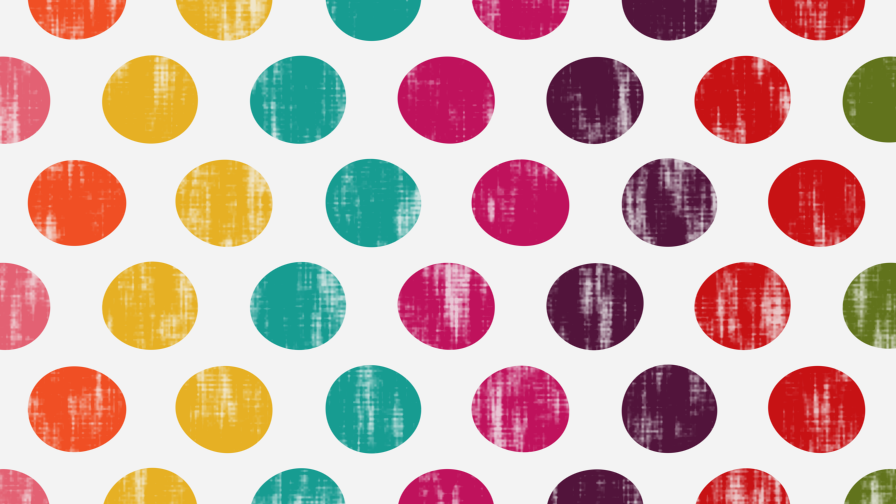
This pattern is drawn by a Shadertoy shader. Its source:

```glsl
// Staggered rows of hand-cut dots, printed in worn woven ink on pale grey.
#define SPACING vec2(0.2940, 0.2046)  // distance between dots, in canvas heights
#define FIRST_DOT vec2(0.1516, 0.1880) // centre of the lowest full left dot
#define RADIUS vec2(0.0962, 0.0864)
#define WOBBLE 0.022                  // unevenness of the outline
#define THREADS 210.0                 // weave threads per canvas height
#define WEAR_START 0.47
#define WEAR_END 0.80
#define WEAR_AMOUNT 0.80
#define PAPER vec3(0.951)

float hash(vec2 p) {
    return fract(sin(dot(p, vec2(127.1, 311.7))) * 43758.5453);
}

float noise(vec2 p) {
    vec2 i = floor(p), f = fract(p);
    f = f * f * (3.0 - 2.0 * f);
    return mix(mix(hash(i), hash(i + vec2(1, 0)), f.x),
               mix(hash(i + vec2(0, 1)), hash(i + vec2(1, 1)), f.x), f.y);
}

// Ink by column; the first column alternates pink and orange
vec3 inkColor(float column, float shifted) {
    vec3 inks[8] = vec3[8](
        vec3(0.89, 0.38, 0.45), vec3(0.94, 0.31, 0.14),
        vec3(0.90, 0.69, 0.14), vec3(0.09, 0.61, 0.57),
        vec3(0.75, 0.07, 0.36), vec3(0.32, 0.08, 0.23),
        vec3(0.78, 0.07, 0.08), vec3(0.38, 0.45, 0.11));
    float index = column + 1.0;
    if (column < 0.5 && shifted > 0.5) index = 0.0;
    return inks[int(clamp(index, 0.0, 7.0))];
}

// Signed distance to a slightly lopsided oval
float dotDistance(vec2 p, vec2 seed) {
    vec2 q = p / RADIUS;
    float angle = atan(q.y, q.x);
    float phase = 6.2832 * hash(seed);
    float outline = 1.0 + WOBBLE * (0.7 * cos(2.0 * angle + phase)
                                  + 0.6 * cos(3.0 * angle + 2.3 * phase));
    return (length(q) - outline) * RADIUS.y;
}

// Bare paper showing through: soft patches, long streaks and crossed threads
float wearMask(vec2 p, vec2 seed) {
    vec2 s = p + 9.0 * vec2(hash(seed + 3.1), hash(seed + 7.7));
    float patches = noise(s * vec2(24.0, 13.0));
    float streaks = noise(s * vec2(95.0, 11.0));
    float warp = noise(s * vec2(THREADS, 22.0));
    float weft = noise(s * vec2(28.0, THREADS));
    float grain = noise(s * THREADS);
    float wear = 0.34 * patches + 0.24 * streaks + 0.18 * warp
               + 0.14 * weft + 0.10 * grain;
    wear += 0.06 * (hash(seed + 5.3) - 0.5);
    return WEAR_AMOUNT * smoothstep(WEAR_START, WEAR_END, wear);
}

void mainImage(out vec4 fragColor, in vec2 fragCoord) {
    vec2 uv = fragCoord / iResolution.y;

    // Nearest dot in the half-drop grid
    float row = floor((uv.y - FIRST_DOT.y) / SPACING.y + 0.5);
    float shifted = mod(row, 2.0);
    vec2 start = FIRST_DOT - vec2(0.5 * SPACING.x * shifted, 0.0);
    float column = floor((uv.x - start.x) / SPACING.x + 0.5);
    vec2 local = uv - start - SPACING * vec2(column, row);

    // Outline repeats along a column, wear differs in every dot
    float edge = 0.75 / iResolution.y;
    float d = dotDistance(local, vec2(column, shifted));
    float coverage = 1.0 - smoothstep(-edge, edge, d);
    float wear = wearMask(local, vec2(column, row));

    vec3 ink = mix(inkColor(column, shifted), PAPER, wear);
    fragColor = vec4(mix(PAPER, ink, coverage), 1.0);
}
```
